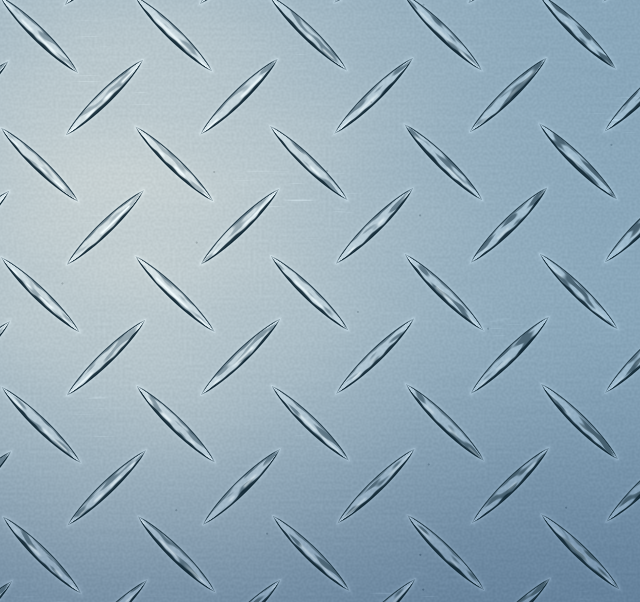
Write a WebGL 1 fragment shader that draws this texture.

```glsl
precision highp float;
// Steel tread plate: two interleaved lattices of slim lens-shaped lugs, leaning
// opposite ways, on softly lit brushed metal. Each lug is a blunted lens shaded
// across its width into walls, face, rim line and glints, varied by a hash.

uniform vec2 u_resolution;

// Lengths are fractions of the canvas width, with y running down from the top.
const vec2 STEP_X = vec2(0.2103, -0.0013);   // lattice step between columns
const vec2 STEP_Y = vec2(0.0012, 0.2033);    // lattice step between rows
const vec2 FALL_ORIGIN = vec2(0.0608, 0.0540);
const vec2 RISE_ORIGIN = vec2(0.1632, 0.1523);
const float LUG_SLOPE = 0.97;
const float LUG_LENGTH = 0.0850;             // half length
const float LUG_WIDTH = 0.0106;              // half width
const float LUG_BLUNTNESS = 0.80;            // lower is rounder at the tips
const float RIM_WIDTH = 0.0012;
const float HALO_WIDTH = 0.0022;

const vec2 GLOW_CENTER = vec2(0.19, 0.32);
const vec2 GLOW_SIZE = vec2(0.47, 0.50);
const vec3 PALE = vec3(0.765, 0.810, 0.820);
const vec3 BLUE = vec3(0.525, 0.645, 0.725);
const vec3 DEEP = vec3(0.385, 0.500, 0.605);
const vec3 SHADE = vec3(0.25, 0.35, 0.41);
const vec3 DARK = vec3(0.06, 0.15, 0.20);
const vec3 GLINT = vec3(0.95, 0.99, 1.00);

float hash(vec2 p) {
  return fract(sin(dot(p, vec2(127.1, 311.7))) * 43758.5);
}

float corner(vec2 cell, vec2 offset) {
  float a = 6.2832 * hash(cell);
  return dot(vec2(cos(a), sin(a)), offset);
}

// Gradient noise, roughly -0.7 to 0.7
float noise(vec2 p) {
  vec2 i = floor(p), f = fract(p);
  vec2 k = f * f * f * (f * (f * 6.0 - 15.0) + 10.0);
  vec2 e = vec2(1.0, 0.0);
  return mix(mix(corner(i, f), corner(i + e.xy, f - e.xy), k.x),
             mix(corner(i + e.yx, f - e.yx), corner(i + e.xx, f - e.xx), k.x), k.y);
}

float glowAt(vec2 p) {
  vec2 g = (p - GLOW_CENTER) / GLOW_SIZE;
  return exp(-dot(g, g));
}

vec3 plate(vec2 p, float glow) {
  vec3 col = mix(BLUE, DEEP, smoothstep(0.45, 1.0, p.y));
  col = mix(col, PALE, glow);
  col += 0.030 * glow * vec3(1.0, 0.7, 0.4) * noise(p * vec2(5.0, 9.0));
  // Brushing and fine grain
  col += 0.012 * noise(p * vec2(9.0, 190.0)) + 0.035 * noise(p * 230.0);
  // Sparse scratches and specks
  float patchy = smoothstep(0.20, 0.50, noise(p * 6.0 + 3.7));
  col += 0.08 * patchy * smoothstep(0.34, 0.60, noise(p * vec2(16.0, 200.0) + 40.0));
  vec2 cell = floor(p * 28.0);
  vec2 spot = 0.2 + 0.6 * vec2(hash(cell + 5.3), hash(cell + 9.1));
  float speck = 1.0 - smoothstep(0.02, 0.07, length(fract(p * 28.0) - spot));
  return col - 0.12 * speck * step(0.97, hash(cell + 2.7));
}

// Paints the nearest lug of one lattice; lean is +1 falling, -1 rising to the right
vec3 addLugs(vec3 col, vec2 p, vec2 origin, float lean, float glow, float px) {
  vec2 q = p - origin;
  float det = STEP_X.x * STEP_Y.y - STEP_X.y * STEP_Y.x;
  vec2 uv = vec2(q.x * STEP_Y.y - q.y * STEP_Y.x, q.y * STEP_X.x - q.x * STEP_X.y) / det;
  vec2 id = floor(uv + 0.5);
  q -= id.x * STEP_X + id.y * STEP_Y;

  // Lug frame: s.x along the lug, s.y across it with the upper side positive
  float seed = hash(id + 17.0 + 6.5 * lean);
  float vary = hash(id + 31.0 + 2.5 * lean) - 0.5;
  vec2 dir = normalize(vec2(1.0, lean * (LUG_SLOPE + 0.03 * vary)));
  vec2 s = vec2(dot(q, dir), dot(q, vec2(dir.y, -dir.x)));
  float halfLength = LUG_LENGTH * (0.98 + 0.03 * seed);
  float t = s.x / halfLength;
  float w = LUG_WIDTH * (1.0 + 0.08 * vary) * pow(max(1.0 - t * t, 0.0001), LUG_BLUNTNESS);
  float d = abs(s.y) - w + max(abs(s.x) - halfLength, 0.0);
  float side = s.y / max(w, 0.0015);

  // Light halo pressed into the plate, ending close to the tips
  col += (0.08 + 0.06 * t * t) * exp(-max(d, 0.0) / HALO_WIDTH);

  // Face with long reflected streaks
  float streak = noise(vec2(s.x * 26.0, s.y * 130.0) + 50.0 * seed);
  float murk = smoothstep(0.02, 0.30, streak + 0.16 * t) * (0.95 - 0.65 * glow);
  vec3 body = mix(col * 0.98, SHADE, murk);
  // Walls: deep shade below, lighter shade above
  float ragged = 0.30 * noise(vec2(s.x * 45.0, 80.0 * seed));
  body = mix(body, SHADE, 0.70 * smoothstep(0.55, 0.85, side + ragged));
  body = mix(body, DARK, 0.92 * (1.0 - smoothstep(-0.74, -0.46, side + ragged)));
  // Glints, strongest toward the light
  float ridge = (side + 0.25) / 0.22;
  float shine = smoothstep(-0.05, 0.20, noise(vec2(s.x * 32.0, 90.0 * seed + 7.0)));
  body = mix(body, GLINT, exp(-ridge * ridge) * shine * (0.15 + 0.90 * glow));
  // Rim line and worn tips
  float rim = smoothstep(-1.7 * RIM_WIDTH, -0.8 * RIM_WIDTH, d);
  body = mix(body, DARK, rim * mix(0.92, 0.72, smoothstep(-0.5, 0.5, side)));
  body = mix(body, col * 1.03, 0.60 * smoothstep(0.84, 0.98, abs(t)));
  return mix(col, body, 1.0 - smoothstep(-px, px, d));
}

void main() {
  float px = 0.7 / u_resolution.x;
  vec2 p = vec2(gl_FragCoord.x, u_resolution.y - gl_FragCoord.y) / u_resolution.x;
  float glow = glowAt(p);
  vec3 col = plate(p, glow);
  col = addLugs(col, p, FALL_ORIGIN, 1.0, glow, px);
  col = addLugs(col, p, RISE_ORIGIN, -1.0, glow, px);
  gl_FragColor = vec4(clamp(col, 0.0, 1.0), 1.0);
}
```
